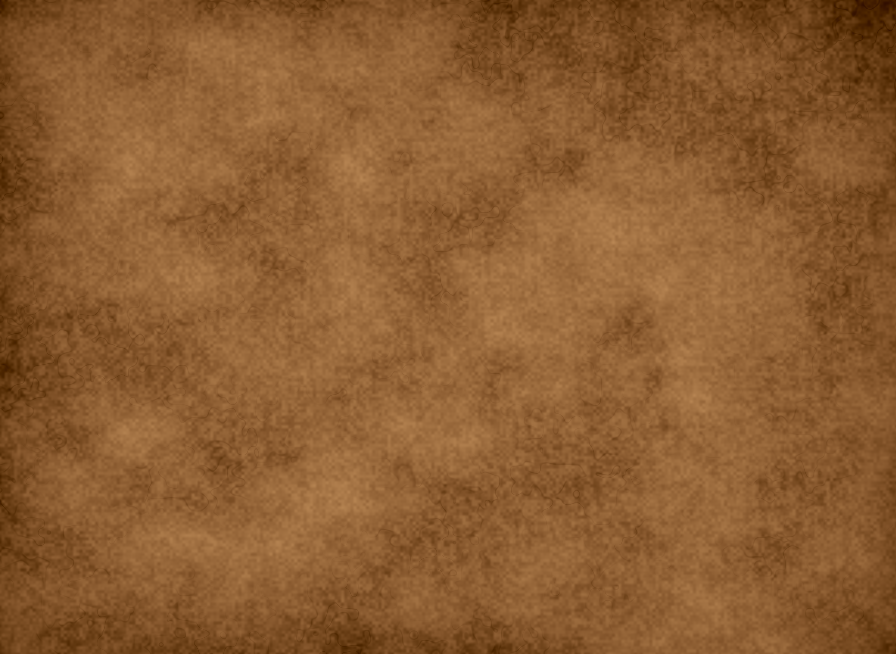
A Shadertoy shader for this texture:

```glsl
// Worn brown suede: soft mottling, fine grain, faint creases and darkened borders.

const vec3 DARK_BROWN = vec3(0.42, 0.25, 0.09);
const vec3 MID_BROWN = vec3(0.52, 0.335, 0.17);
const vec3 LIGHT_TAN = vec3(0.61, 0.42, 0.24);

const float BASE_TONE = 0.83;
const float CLOUD_SCALE = 3.0;
const float CLOUD_AMOUNT = 1.0;
const float MOTTLE_SCALE = 11.0;
const float MOTTLE_AMOUNT = 1.25;
const float GRAIN_SCALE = 210.0;
const float GRAIN_AMOUNT = 0.55;
const float NAP_SCALE = 105.0;
const float NAP_AMOUNT = 0.35;
const float CREASE_SCALE = 38.0;
const float CREASE_AMOUNT = 0.28;
const float BORDER_WIDTH = 0.06;
const float BORDER_AMOUNT = 0.72;
const float FALLOFF_AMOUNT = 0.12;

float hash(vec2 p) {
    return fract(sin(dot(p, vec2(127.1, 311.7))) * 43758.5453);
}

float valueNoise(vec2 p) {
    vec2 cell = floor(p);
    vec2 f = fract(p);
    f = f * f * (3.0 - 2.0 * f);
    float low = mix(hash(cell), hash(cell + vec2(1.0, 0.0)), f.x);
    float high = mix(hash(cell + vec2(0.0, 1.0)), hash(cell + vec2(1.0, 1.0)), f.x);
    return mix(low, high, f.y);
}

// Layered noise centred on zero; each octave is turned to hide the lattice.
float fbm(vec2 p) {
    const mat2 TURN = mat2(0.8, 0.6, -0.6, 0.8);
    float sum = 0.0;
    float weight = 0.5;
    float total = 0.0;
    for (int i = 0; i < 5; i++) {
        sum += weight * (valueNoise(p) - 0.5);
        total += weight;
        weight *= 0.58;
        p = TURN * p * 2.03 + 17.3;
    }
    return sum / total;
}

// Thin irregular lines where warped noise crosses its middle value.
float creases(vec2 p) {
    vec2 warp = vec2(valueNoise(p * 1.7), valueNoise(p * 1.7 + 41.0));
    float ridge = abs(valueNoise(p + 1.4 * warp) - 0.5);
    return 1.0 - smoothstep(0.0, 0.09, ridge);
}

// Shading that gathers along the four borders, deepest in the corners.
float borderShade(vec2 uv, float aspect, float wobble) {
    vec2 edge = min(uv, 1.0 - uv) * vec2(aspect, 1.0);
    edge = max(edge + 0.06 * wobble, 0.0);
    float sides = exp(-edge.x / BORDER_WIDTH);
    float ends = 0.65 * exp(-edge.y / BORDER_WIDTH);
    vec2 fromCentre = 2.0 * uv - 1.0;
    return BORDER_AMOUNT * (sides + ends)
         + FALLOFF_AMOUNT * dot(fromCentre, fromCentre);
}

void mainImage(out vec4 fragColor, in vec2 fragCoord) {
    vec2 uv = fragCoord / iResolution.xy;
    float aspect = iResolution.x / iResolution.y;
    vec2 p = fragCoord / iResolution.y;

    // Broad clouds and smaller, slightly wide mottles
    float clouds = fbm(p * CLOUD_SCALE + 5.2);
    float mottles = fbm(p * vec2(0.85, 1.1) * MOTTLE_SCALE + 63.0);
    float wear = CLOUD_AMOUNT * clouds + MOTTLE_AMOUNT * mottles;

    // Fine grain, coarser nap, and creases in the worn places
    float grain = GRAIN_AMOUNT * (valueNoise(p * GRAIN_SCALE) - 0.5);
    vec2 napPoint = mat2(0.8, 0.6, -0.6, 0.8) * p * NAP_SCALE;
    float nap = NAP_AMOUNT * (valueNoise(napPoint) - 0.5);
    float roughness = 1.0 - smoothstep(-0.2, 0.25, wear);
    float crease = CREASE_AMOUNT * roughness * creases(p * CREASE_SCALE);

    float tone = BASE_TONE + wear - crease - borderShade(uv, aspect, clouds);
    tone += (grain + nap) * mix(0.8, 1.15, roughness);

    // Three-colour ramp that continues gently past both ends
    vec3 lower = mix(DARK_BROWN, MID_BROWN, tone * 2.0);
    vec3 upper = mix(MID_BROWN, LIGHT_TAN, tone * 2.0 - 1.0);
    vec3 color = mix(lower, upper, smoothstep(0.4, 0.6, tone));
    fragColor = vec4(clamp(color, 0.0, 1.0), 1.0);
}
```
